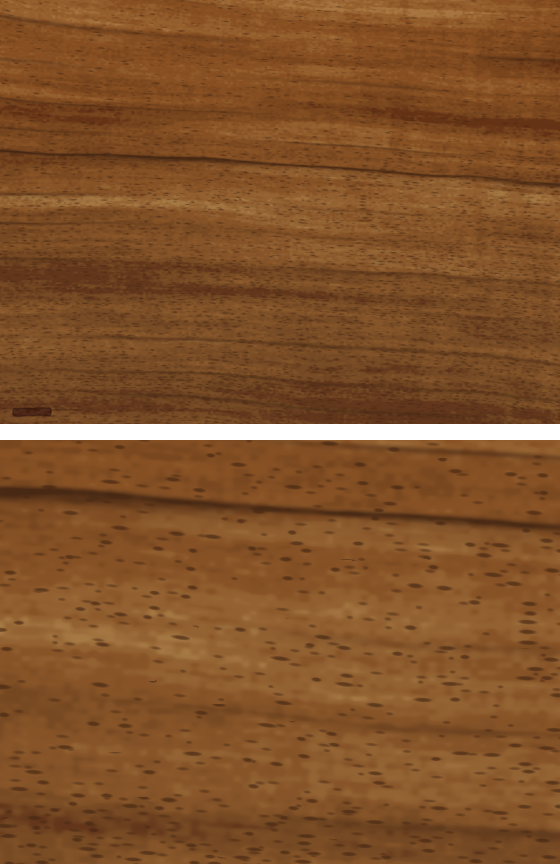
Top: the whole. Bottom: its middle third, enlarged.
Write a Shadertoy shader that draws this texture.

```glsl
float hash(vec2 p) {
    vec3 h = fract(vec3(p.xyx) * 0.1031);
    h += dot(h, h.yzx + 33.33);
    return fract((h.x + h.y) * h.z);
}

float noise(vec2 p) {
    vec2 cell = floor(p), f = fract(p);
    f = f * f * (3.0 - 2.0 * f);
    float low = mix(hash(cell), hash(cell + vec2(1, 0)), f.x);
    float high = mix(hash(cell + vec2(0, 1)), hash(cell + vec2(1, 1)), f.x);
    return mix(low, high, f.y);
}

// Noise centred on zero
float wave(vec2 p, vec2 scale) {
    return noise(p * scale + 37.0) - 0.5;
}

// Bends straight rows into gently sagging growth lines
vec2 grainSpace(vec2 p) {
    float sag = 0.035 * p.x + 0.09 * p.y * p.y * p.y * (1.0 - exp(-2.0 * p.x));
    float arch = 0.06 * (1.0 - p.y) * p.x * (1.1 - p.x);
    float wobble = 0.022 * wave(p, vec2(2.5, 4.0)) + 0.007 * wave(p, vec2(8.0, 14.0));
    return vec2(p.x, p.y + sag - arch + wobble);
}

// Thin dark line with a soft shadow below it
float streak(float y, float centre, float width) {
    float d = (y - centre) / width;
    float shadow = exp(-abs(d) * 0.25) * step(d, 0.0);
    return exp(-d * d) + 0.3 * shadow * (1.0 - exp(-d * d));
}

// Short dashes scattered over staggered cells
float pores(vec2 p, vec2 size, float density, float pixel) {
    vec2 g = p / size;
    g.x += 19.0 * hash(vec2(floor(g.y), 5.0));
    vec2 id = floor(g);
    vec2 jitter = vec2(hash(id + 11.0), hash(id + 23.0)) - 0.5;
    vec2 offset = (fract(g) - 0.5 - jitter * vec2(0.4, 0.35)) * size;
    vec2 radius = size * vec2(mix(0.12, 0.29, hash(id + 47.0)), 0.22);
    float d = (length(offset / radius) - 1.0) * radius.y;
    return smoothstep(pixel, -pixel, d) * step(hash(id + 71.0), density);
}

vec3 woodColor(float tone) {
    vec3 c = mix(vec3(0.39, 0.20, 0.09), vec3(0.47, 0.28, 0.125), smoothstep(0.0, 0.28, tone));
    c = mix(c, vec3(0.53, 0.32, 0.145), smoothstep(0.28, 0.52, tone));
    c = mix(c, vec3(0.58, 0.38, 0.19), smoothstep(0.52, 0.75, tone));
    return mix(c, vec3(0.65, 0.47, 0.26), smoothstep(0.75, 1.0, tone));
}

float roundBox(vec2 p, vec2 halfSize, float radius) {
    vec2 d = abs(p) - halfSize + radius;
    return length(max(d, 0.0)) + min(max(d.x, d.y), 0.0) - radius;
}

void mainImage(out vec4 fragColor, in vec2 fragCoord) {
    vec2 p = fragCoord / iResolution.y;
    float aspect = iResolution.x / iResolution.y;
    float pixel = 1.0 / iResolution.y;
    vec2 g = grainSpace(p);
    float lower = 1.0 - smoothstep(0.2, 0.9, p.y);

    // Broad bands, narrow bands and fibres
    float tone = 0.46 + 0.16 * (lower - 0.45);
    tone += 0.75 * wave(g, vec2(0.8, 15.0));
    tone += 0.45 * wave(g + 3.0, vec2(1.6, 38.0));
    tone += 0.28 * wave(g + 7.0, vec2(4.0, 95.0));
    tone += 0.20 * wave(g, vec2(28.0, 210.0));

    // Cross-grain shimmer and fine grit
    float right = smoothstep(0.6, 1.2, p.x);
    tone += mix(0.10, 0.22, right) * wave(p, vec2(45.0, 9.0));
    tone += 0.22 * wave(p, vec2(150.0, 190.0));
    tone += 0.15 * wave(p, vec2(4.0, 3.0));
    tone -= 0.12 * smoothstep(0.25, 0.0, aspect - p.x) * smoothstep(0.2, 0.7, p.y);

    vec3 color = woodColor(tone);
    color += vec3(-0.004, 0.012, 0.016) * (lower * 2.0 - 0.8);

    // Broken growth lines
    float lines = 0.0;
    for (int i = 0; i < 13; i++) {
        float k = float(i);
        float centre = (k + 0.2 + 0.6 * hash(vec2(k, 3.0))) / 12.0;
        float width = mix(0.002, 0.006, hash(vec2(k, 9.0)));
        float fade = smoothstep(0.3, 0.8, noise(vec2(g.x * 2.3, k * 7.3)));
        lines += streak(g.y, centre, width) * fade * 0.45;
    }
    // One long dominant seam
    float seamFade = mix(0.45, 0.9, noise(vec2(g.x * 5.0, 2.0)));
    lines += streak(g.y, 0.645, 0.0032) * seamFade;
    lines *= 0.75 + 0.5 * noise(g * vec2(60.0, 250.0));
    color = mix(color, vec3(0.25, 0.14, 0.07), min(lines, 0.85));

    // Open pores, densest in the lower boards of the grain
    float density = mix(0.06, 0.30, lower) * (0.4 + 1.2 * noise(g * vec2(2.0, 22.0)));
    float pits = pores(g, vec2(0.024, 0.0075), density, pixel);
    pits = max(pits, 0.7 * pores(g + 0.37, vec2(0.016, 0.0055), density, pixel));
    color = mix(color, vec3(0.27, 0.15, 0.07), 0.65 * pits);

    // Small dark slot near the lower left corner
    vec2 slot = p - vec2(0.076, 0.028);
    slot += 0.004 * vec2(wave(p, vec2(90.0)), wave(p + 4.0, vec2(90.0)));
    float edge = roundBox(slot, vec2(0.045, 0.010), 0.006);
    vec3 slotColor = vec3(0.29, 0.14, 0.08) + 0.08 * wave(p, vec2(120.0, 180.0));
    slotColor *= mix(0.6, 1.0, smoothstep(0.0, -0.004, edge));
    color = mix(color, slotColor, smoothstep(pixel, -pixel, edge));

    fragColor = vec4(clamp(color, 0.0, 1.0), 1.0);
}
```
